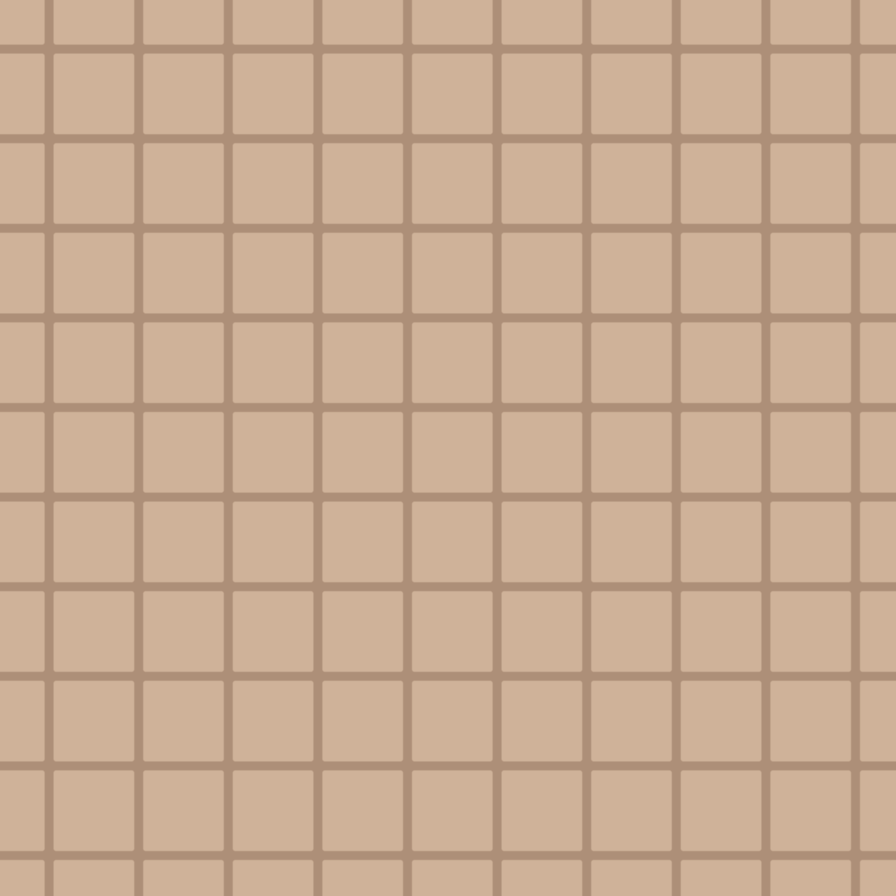
Write a three.js fragment shader that draws this pattern.

```glsl
// Square beige tiles with slightly rounded corners, set in a darker grout grid.
// Each cell holds one rounded-box distance function; a whole number of cells
// spans the canvas, so the shifted grid wraps on all four sides.

varying vec2 vUv;

const float REPEATS = 10.0;                    // cells across and up
const vec2 TILE_CENTER = vec2(0.048, 0.952);   // grid shift, in cells
const float GROUT_WIDTH = 0.1;                 // in cells
const float CORNER_RADIUS = 0.03;              // in cells
const float EDGE_SOFTNESS = 0.012;             // half width of the edge blend, in cells

const vec3 TILE_COLOR = vec3(0.81, 0.70, 0.60);
const vec3 GROUT_COLOR = vec3(0.68, 0.56, 0.47);

// Signed distance to a rounded box, negative inside
float roundedBox(vec2 p, vec2 halfSize, float radius) {
  vec2 q = abs(p) - halfSize + radius;
  return length(max(q, 0.0)) + min(max(q.x, q.y), 0.0) - radius;
}

void main() {
  // Cell coordinates with the tile center at zero
  vec2 cell = fract(vUv * REPEATS - TILE_CENTER + 0.5) - 0.5;

  // Tile face over grout
  vec2 halfSize = vec2(0.5 * (1.0 - GROUT_WIDTH));
  float dist = roundedBox(cell, halfSize, CORNER_RADIUS);
  float grout = smoothstep(-EDGE_SOFTNESS, EDGE_SOFTNESS, dist);

  gl_FragColor = vec4(mix(TILE_COLOR, GROUT_COLOR, grout), 1.0);
}
```
